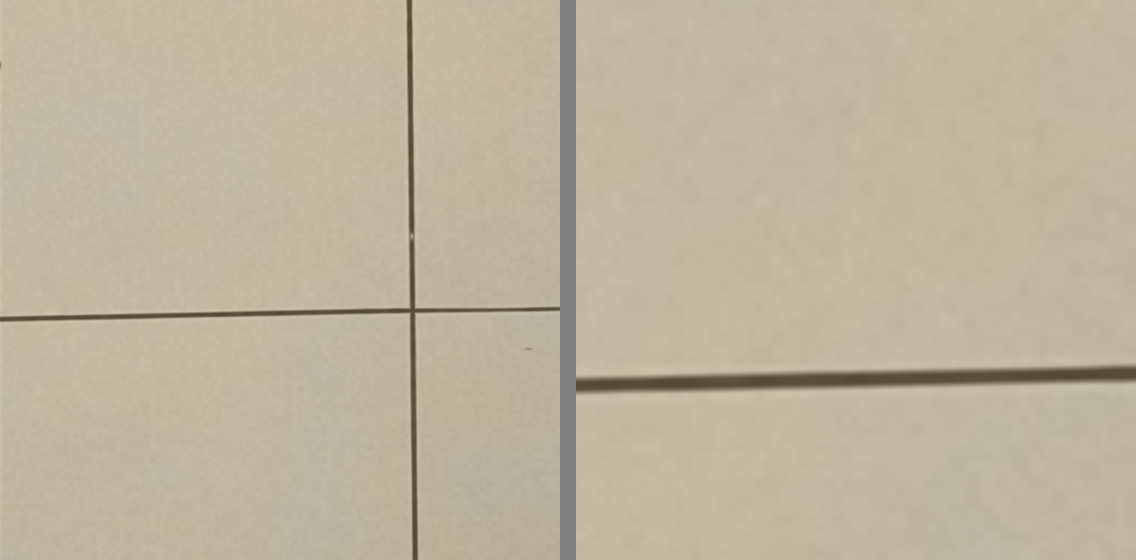
Left, the full canvas; right, a detail of the centre.
This texture is drawn by a WebGL 2 fragment shader. Its source:

```glsl
#version 300 es
precision highp float;

uniform vec2 u_resolution;
out vec4 fragColor;

const vec3 LIGHT_TILE = vec3(0.780, 0.738, 0.655);
const vec3 SHADE_TILE = vec3(0.708, 0.668, 0.592);
const vec3 GROUT_CORE = vec3(0.310, 0.260, 0.190);
const vec3 GROUT_WORN = vec3(0.400, 0.355, 0.280);
const vec3 WARM_TINT = vec3(0.010, 0.002, -0.014);
const vec3 COOL_TINT = vec3(-0.003, -0.002, 0.010);

float hash(vec2 p) {
    return fract(sin(dot(p, vec2(127.1, 311.7))) * 43758.5453);
}

float valueNoise(vec2 p) {
    vec2 cell = floor(p);
    vec2 f = fract(p);
    f = f * f * (3.0 - 2.0 * f);
    float low = mix(hash(cell), hash(cell + vec2(1.0, 0.0)), f.x);
    float high = mix(hash(cell + vec2(0.0, 1.0)), hash(cell + vec2(1.0)), f.x);
    return mix(low, high, f.y);
}

float fbm(vec2 p) {
    float sum = 0.0;
    float amplitude = 0.5;
    for (int i = 0; i < 4; i++) {
        sum += amplitude * valueNoise(p);
        p = p * 2.03 + 17.0;
        amplitude *= 0.5;
    }
    return sum / 0.9375;
}

// Soft elliptical spot, 1 at its centre.
float spot(vec2 p, vec2 centre, vec2 radius) {
    vec2 d = (p - centre) / radius;
    return exp(-dot(d, d));
}

// Coverage of a joint with a blurred edge.
float joint(float dist, float halfWidth, float blur) {
    return 1.0 - smoothstep(halfWidth - blur, halfWidth + blur, abs(dist));
}

// Faint bright rim just outside a joint.
float rim(float dist, float halfWidth) {
    float d = (abs(dist) - halfWidth - 0.004) / 0.003;
    return exp(-d * d);
}

vec3 tileColour(vec2 p, vec2 tileId) {
    // Light falls off gently towards the lower right.
    float shade = 0.10 + 0.28 * (1.0 - p.y) + 0.38 * smoothstep(0.3, 1.0, p.x) * (1.0 - 0.5 * p.y);
    shade += 0.30 * (fbm(p * 5.0 + tileId * 9.0) - 0.5);
    vec3 colour = mix(LIGHT_TILE, SHADE_TILE, clamp(shade, -0.1, 1.1));

    // Cloudy warm and cool stains.
    float stain = fbm(p * 7.0 + 31.0);
    colour += WARM_TINT * smoothstep(0.45, 0.85, stain);
    colour += COOL_TINT * smoothstep(0.55, 0.15, stain);
    colour += WARM_TINT * spot(p, vec2(1.0, 0.95), vec2(0.2, 0.16));
    colour += WARM_TINT * spot(p, vec2(0.48, 0.94), vec2(0.22, 0.12));
    colour += 1.4 * COOL_TINT * spot(p, vec2(0.2, 0.73), vec2(0.16, 0.13));

    // Fine mottled grain.
    float grain = valueNoise(p * 95.0) + valueNoise(p * 190.0) - 1.0;
    return colour + 0.017 * grain;
}

void main() {
    vec2 p = gl_FragCoord.xy / u_resolution;
    float pixel = 1.0 / min(u_resolution.x, u_resolution.y);
    float blur = max(0.0027, 1.2 * pixel);

    // Slightly tilted joints; the next ones fall outside the view.
    vec2 pitch = vec2(0.760, 0.760);
    float bend = 0.003 * smoothstep(0.65, 0.95, p.x);
    vec2 offset = p - vec2(0.7415 - 0.0105 * p.y, 0.4300 + 0.0215 * p.x - bend);
    vec2 tileId = floor(offset / pitch);
    vec2 dist = offset - pitch * floor(offset / pitch + 0.5);

    // Joint widths wander a little and narrow to the right.
    float wander = 0.0006 * (valueNoise(p * 38.0) - 0.5);
    float halfV = 0.0045 + wander;
    float halfH = mix(0.0042, 0.0031, smoothstep(0.70, 0.85, p.x)) + wander;
    float vertical = joint(dist.x, halfV, blur);
    float horizontal = joint(dist.y, halfH, blur);

    vec3 colour = tileColour(p, tileId);
    colour += 0.022 * max(rim(dist.x, halfV), rim(dist.y, halfH));

    // Dark grout, worn paler in small patches.
    float wear = 0.2 + 0.4 * valueNoise(p * 70.0);
    vec3 grout = mix(GROUT_CORE, GROUT_WORN, wear);
    colour = mix(colour, grout, max(vertical, horizontal));

    // Pale left edge, a chip in the upright joint, a speck and an edge nick.
    colour += 0.025 * (1.0 - smoothstep(0.002, 0.005, p.x));
    colour = mix(colour, LIGHT_TILE, 0.8 * spot(p, vec2(0.7355, 0.578), vec2(0.003, 0.006)));
    colour = mix(colour, GROUT_WORN, 0.5 * spot(p, vec2(0.944, 0.377), vec2(0.007, 0.0025)));
    colour = mix(colour, GROUT_WORN, 0.7 * spot(p, vec2(0.0, 0.884), vec2(0.0025, 0.006)));

    fragColor = vec4(clamp(colour, 0.0, 1.0), 1.0);
}
```
